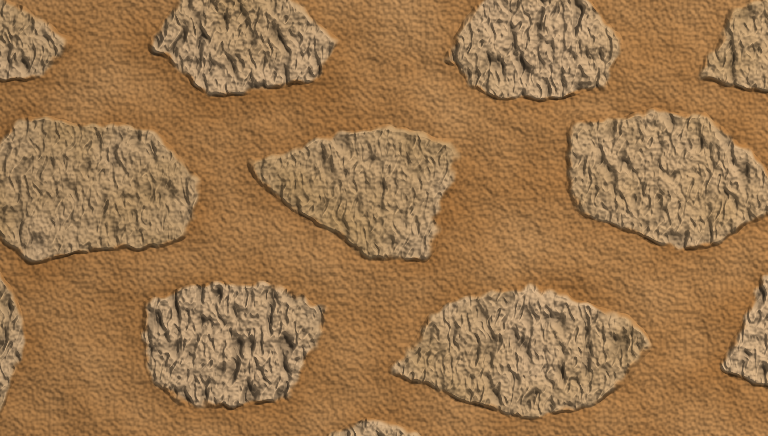
This texture is drawn by a WebGL 2 fragment shader. Its source:

```glsl
#version 300 es
precision highp float;

#define PITCH vec2(0.66, 0.355)
#define ANCHOR vec2(0.88, 0.57)
#define SUN normalize(vec3(0.50, 0.70, 0.85))
#define GRAIN_FREQ 105.0
#define GRAIN_DEPTH 0.0021
#define PIT_FREQ vec2(36.0, 17.0)
#define PIT_DEPTH 0.012
#define STONE_RISE 0.010
#define MORTAR_LIGHT vec3(0.655, 0.490, 0.315)
#define MORTAR_DEEP vec3(0.575, 0.400, 0.225)
#define STONE_PALE vec3(0.700, 0.580, 0.440)
#define STONE_TAN vec3(0.620, 0.495, 0.330)

uniform vec2 u_resolution;
out vec4 fragColor;

vec2 hash2(vec2 p) {
    vec3 q = fract(p.xyx * vec3(0.1031, 0.1030, 0.0973));
    q += dot(q, q.yzx + 33.33);
    return fract((q.xx + q.yz) * q.zy);
}

float corner(vec2 cell, vec2 offset) {
    float a = 6.2832 * hash2(cell).x;
    return dot(vec2(cos(a), sin(a)), offset);
}

// Gradient noise, roughly -0.7 to 0.7
float noise(vec2 p) {
    vec2 i = floor(p), f = p - i;
    vec2 u = f * f * f * (f * (f * 6.0 - 15.0) + 10.0);
    vec2 e = vec2(1.0, 0.0);
    return mix(mix(corner(i, f), corner(i + e.xy, f - e.xy), u.x),
               mix(corner(i + e.yx, f - e.yx), corner(i + e.xx, f - e.xx), u.x), u.y);
}

float fbm(vec2 p) {
    float sum = 0.0, amp = 1.0;
    for (int k = 0; k < 4; k++) {
        sum += amp * noise(p);
        p = mat2(1.6, 1.2, -1.2, 1.6) * p + 7.3;
        amp *= 0.5;
    }
    return sum;
}

float smoothMax(float a, float b, float k) {
    float h = max(k - abs(a - b), 0.0) / k;
    return max(a, b) + h * h * k * 0.25;
}

// Nearest rubble stone: x = signed distance, y = roughness
vec2 stoneField(vec2 p) {
    p += 0.022 * vec2(noise(p * 8.0), noise(p * 8.0 + 31.0));
    p += 0.009 * vec2(noise(p * 27.0), noise(p * 27.0 + 57.0));
    vec2 nearest = vec2(1.0, 0.5);
    float baseRow = floor((p.y - ANCHOR.y) / PITCH.y + 0.5);
    for (int j = -1; j <= 1; j++) {
        float row = baseRow + float(j);
        float stagger = 0.5 * mod(row, 2.0);
        float baseCol = floor((p.x - ANCHOR.x) / PITCH.x - stagger + 0.5);
        for (int i = -1; i <= 1; i++) {
            vec2 id = vec2(baseCol + float(i), row) + 20.0;
            vec2 jitter = (hash2(id) - 0.5) * vec2(0.13, 0.06);
            vec2 center = ANCHOR + PITCH * vec2(id.x - 20.0 + stagger, row) + jitter;
            vec2 halfSize = mix(vec2(0.19, 0.125), vec2(0.31, 0.19), hash2(id + 40.0));
            vec2 q = (p - center) / halfSize;
            float d = -1.0;
            for (int k = 0; k < 7; k++) {
                vec2 h = hash2(id * 3.0 + float(k) * 11.0);
                float a = 6.2832 * (float(k) + 0.75 * h.x) / 7.0;
                d = smoothMax(d, dot(q, vec2(cos(a), sin(a))) - mix(0.68, 1.0, h.y), 0.10);
            }
            d *= halfSize.y;
            if (d < nearest.x) nearest = vec2(d, mix(0.2, 1.15, sqrt(hash2(id + 80.0).x)));
        }
    }
    return nearest;
}

// x = height, y = stone distance, z = pit amount, w = roughness
vec4 surface(vec2 p) {
    vec2 stone = stoneField(p);
    float mask = smoothstep(0.005, -0.006, stone.x);
    float grain = noise(p * GRAIN_FREQ) + 0.6 * noise(p * GRAIN_FREQ * 0.53 + 9.0);
    vec2 bend = 0.010 * vec2(noise(p * 21.0), noise(p * 21.0 + 13.0));
    float pit = smoothstep(0.02, 0.50, noise((p + bend) * PIT_FREQ));
    pit += 0.55 * smoothstep(0.0, 0.50, noise((p + bend) * PIT_FREQ * 2.1 + 5.0));
    float face = STONE_RISE + 0.010 * stone.y * fbm(p * 14.0) - PIT_DEPTH * stone.y * pit;
    float mortar = 0.006 * fbm(p * 9.0 + 3.0);
    return vec4(mix(mortar, face, mask) + GRAIN_DEPTH * grain, stone.x, pit * stone.y, stone.y);
}

void main() {
    vec2 p = gl_FragCoord.xy / u_resolution.y;
    float eps = 0.0022;
    vec4 s = surface(p);
    vec2 slope = vec2(surface(p + vec2(eps, 0.0)).x, surface(p + vec2(0.0, eps)).x) - s.x;

    // Low sunlight and short cast shadows
    vec3 normal = normalize(vec3(-slope / eps, 1.0));
    float light = clamp(dot(normal, SUN) / SUN.z, 0.30, 1.32);
    float blocker = surface(p + SUN.xy * 0.013).x - s.x;
    float shadow = smoothstep(0.004, 0.014, blocker);

    // Pigment of the mortar and the stones
    float patches = fbm(p * 4.5 + 17.0);
    float nearStone = exp(-max(s.y, 0.0) * 22.0);
    vec3 mortar = mix(MORTAR_LIGHT, MORTAR_DEEP, clamp(0.30 + 0.5 * nearStone + 0.6 * patches, 0.0, 1.0));
    vec3 stone = mix(STONE_TAN, STONE_PALE, clamp(s.w - 0.1 + 0.7 * patches, 0.0, 1.0));
    stone *= 1.0 - 0.20 * min(s.z, 1.2);
    float smear = 0.010 * noise(p * 35.0 + 71.0);
    vec3 color = mix(mortar, stone, smoothstep(0.004, -0.007, s.y + smear));

    color *= mix(0.40, 1.0, light) * (1.0 - 0.42 * shadow);
    color *= 0.96 + 0.05 * p.x + 0.05 * noise(p * 150.0);
    fragColor = vec4(color, 1.0);
}
```
